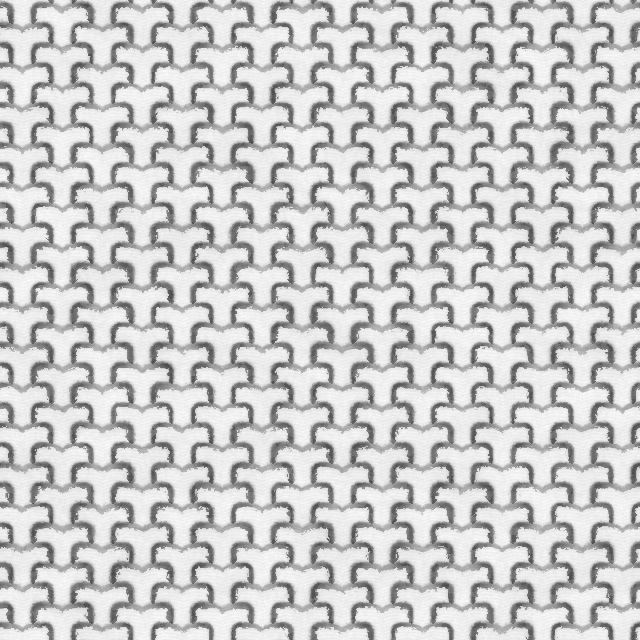
Reproduce this texture procedurally as a three.js fragment shader.

```glsl
// Worn pale interlocking T-shaped tiles with dark, gritty joints.
// Each tile is an arch distance field on a 16 x 16 staggered lattice;
// wrapped cellular noise wears the joints, layered sines add ripples and stains.

varying vec2 vUv;

const float TAU = 6.2831853;
const float REPEATS = 16.0;
const vec2 LATTICE_SHIFT = vec2(0.556, 0.39);
const float ARM_HALF = 0.73;
const float ARM_DROP = 0.46;
const float CORNER = 0.18;
const float NOTCH_HALF = 0.36;
const float PALE = 0.935;
const float JOINT_DEPTH = 0.55;

float hash(vec2 p) {
  p = fract(p * vec2(0.1031, 0.1137));
  p += dot(p, p.yx + 33.33);
  return fract((p.x + p.y) * p.x * 37.7);
}

// Wrapped cellular noise: x = distance to nearest point, y = its random value.
vec2 cellular(vec2 uv, float count) {
  vec2 p = uv * count;
  vec2 base = floor(p);
  vec2 nearest = vec2(9.0, 0.0);
  for (int j = -1; j <= 1; j++) {
    for (int i = -1; i <= 1; i++) {
      vec2 cell = base + vec2(float(i), float(j));
      vec2 id = mod(cell, count);
      vec2 point = cell + vec2(hash(id + 3.7), hash(id + 71.3));
      float d = distance(p, point);
      if (d < nearest.x) nearest = vec2(d, hash(id + 19.1));
    }
  }
  return nearest;
}

// Broad stains with whole-number frequencies, roughly -1 to 1.
float stains(vec2 uv) {
  vec2 a = uv * TAU;
  vec2 w = a + 0.6 * sin(a.yx * vec2(4.0, 3.0) + vec2(1.3, 4.1));
  return 0.4 * sin(3.0 * w.x + 2.0 * w.y)
       + 0.35 * sin(5.0 * w.y - 4.0 * w.x + 1.7)
       + 0.25 * sin(11.0 * w.x + 7.0 * w.y + 0.9);
}

// Downward-open arch with rounded shoulders and a V notch; negative inside.
float archField(vec2 q) {
  q.x = abs(q.x);
  float notch = max(NOTCH_HALF - q.x, 0.0);
  q.y += notch * notch;
  vec2 k = q - vec2(ARM_HALF - CORNER, -CORNER);
  return length(max(k, 0.0)) + min(max(k.x, k.y), 0.0) - CORNER;
}

// Distance to the visible outline, which stops at the foot of each arm.
float outline(vec2 q, float field) {
  vec2 foot = vec2(abs(q.x) - ARM_HALF, q.y + ARM_DROP);
  return foot.y < 0.0 ? length(foot) : abs(field);
}

// Fine contour lines following the two humps of a tile.
float ripples(vec2 q, float seed) {
  float hump = abs(q.x) - NOTCH_HALF;
  float depth = q.y + 0.6 * hump * hump;
  return sin(TAU * (12.0 * depth + seed) + 0.5 * sin(q.x * 17.0));
}

void main() {
  vec2 p = vUv * REPEATS - LATTICE_SHIFT;
  float column = floor(p.x + 0.5);

  // Nearest joint, and the lowest tile that covers this point.
  float jointDistance = 9.0;
  float side = 1.0;
  float weight = 1.0;
  float jointSeed = 0.0;
  vec2 owner = vec2(0.0, -9.0);
  float ownerSeed = 0.0;
  for (int i = -1; i <= 1; i++) {
    float x = column + float(i);
    float stagger = 0.5 * mod(x, 2.0);
    for (int j = 0; j <= 2; j++) {
      float row = floor(p.y - stagger) + float(j);
      vec2 q = p - vec2(x, row + stagger);
      float field = archField(q);
      float d = outline(q, field);
      float seed = hash(mod(vec2(x, row), REPEATS) + 5.3);
      if (d < jointDistance) {
        jointDistance = d;
        side = field;
        weight = mix(0.5, 1.0, smoothstep(0.08, 0.6, abs(q.x)));
        jointSeed = seed;
      }
      if (field < 0.0 && q.y > owner.y) {
        owner = q;
        ownerSeed = seed;
      }
    }
  }

  // Grit breaks up the inner side of each joint more than the outer side.
  vec2 fine = cellular(vUv, 240.0);
  vec2 coarse = cellular(vUv, 104.0);
  float cloud = stains(vUv);
  float grit = 0.1 + 0.5 * fine.y + 0.33 * coarse.y;
  float inner = 1.0 - smoothstep(-0.03, 0.02, side);
  float reach = mix(0.072, 0.105, inner) * (0.85 + 0.3 * jointSeed - 0.12 * cloud);
  float fall = exp(-pow(jointDistance / reach, 2.0));
  float rough = smoothstep(grit - 0.12, grit + 0.12, fall);
  float joint = mix(fall, rough, mix(0.25, 0.7, inner));
  joint *= weight * (0.88 + 0.24 * coarse.y);

  // Pale face with faint lines, stains and grain.
  float face = PALE + 0.018 * cloud + 0.013 * ripples(owner, ownerSeed);
  face += 0.025 * (fine.y - 0.5) + 0.02 * (0.5 - coarse.x);
  float tone = max(face - JOINT_DEPTH * joint, 0.3);
  gl_FragColor = vec4(vec3(tone), 1.0);
}
```
